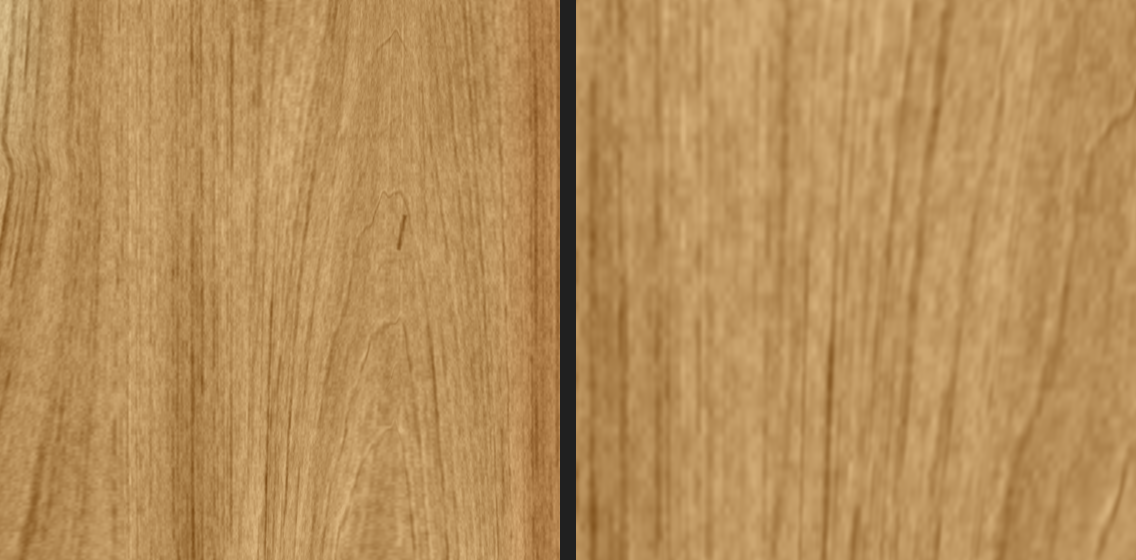
Left: the whole. Right: its middle third, enlarged.
Write a Shadertoy shader that draws this texture.

```glsl
const vec3 DARK_WOOD = vec3(0.62, 0.45, 0.24);
const vec3 LIGHT_WOOD = vec3(0.80, 0.65, 0.44);
const vec3 PALE_WOOD = vec3(0.76, 0.67, 0.49);
const vec3 RED_TINT = vec3(0.98, 0.92, 0.88);
const float ARCH_CENTER = 0.71;

float hash(vec2 p) {
    vec3 q = fract(p.xyx * vec3(0.1031, 0.1030, 0.0973));
    q += dot(q, q.yzx + 33.33);
    return fract((q.x + q.y) * q.z);
}

float noise(vec2 p) {
    vec2 i = floor(p), f = fract(p);
    f = f * f * (3.0 - 2.0 * f);
    float low = mix(hash(i), hash(i + vec2(1, 0)), f.x);
    float high = mix(hash(i + vec2(0, 1)), hash(i + vec2(1, 1)), f.x);
    return mix(low, high, f.y);
}

float signedNoise(vec2 p) {
    return noise(p) - 0.5;
}

float bump(float x, float center, float width) {
    float d = (x - center) / width;
    return exp(-d * d);
}

float stroke(float d, float width, float pixel) {
    return 1.0 - smoothstep(0.0, width + pixel, abs(d));
}

float segmentDistance(vec2 p, vec2 a, vec2 b) {
    vec2 ab = b - a;
    return length(p - a - ab * clamp(dot(p - a, ab) / dot(ab, ab), 0.0, 1.0));
}

// Coordinate across the grain: leaning at the left, parted around the arches
float grainCoord(vec2 p) {
    float left = clamp(1.0 - p.x / 0.22, 0.0, 1.0);
    float kink = 0.022 * smoothstep(0.68, 0.76, p.y);
    float lean = 0.13 * pow(1.0 - clamp(p.y, 0.0, 1.0), 1.3) + kink;
    float part = 0.07 * bump(p.x, 0.82, 0.09) - 0.13 * bump(p.x, 0.59, 0.10);
    float wobble = 0.006 * signedNoise(p * vec2(5.0, 4.0));
    return p.x + left * lean + part * (p.y - 0.5) + wobble;
}

// Broken lines that run along the grain
float grainLines(float u, float y, float count, float width, float breaks, float pixel) {
    float cell = floor(u * count), sum = 0.0;
    for (int k = -1; k <= 1; k++) {
        float id = cell + float(k);
        float center = (id + hash(vec2(id, count))) / count;
        float strength = hash(vec2(id + 31.0, count));
        float ink = smoothstep(0.2, 0.75, noise(vec2(id * 7.0 + count, y * breaks)));
        sum += strength * strength * ink * stroke(u - center, width, pixel);
    }
    return sum;
}

// Nested arches: dark line minus its pale rim
float archLines(vec2 p, float pixel) {
    float dx = p.x - ARCH_CENTER, sum = 0.0;
    float jag = 0.05 * signedNoise(p * vec2(38.0, 9.0)) + 0.022 * signedNoise(p * vec2(95.0, 40.0));
    for (int k = 0; k < 11; k++) {
        float i = float(k) * 0.5;
        float apex = 0.25 + 0.14 * i + 0.03 * i * i;
        float halfWidth = dx < 0.0 ? 0.22 : mix(0.06, 0.14, min(i / 3.0, 1.0));
        float slope = 2.0 * dx / (halfWidth * halfWidth);
        float level = p.y + 0.5 * slope * dx + jag - apex;
        float d = level / length(vec2(slope, 1.0));
        float weight = (k % 2 == 0 ? 1.0 : 0.4) * (1.0 - 0.1 * i);
        float ink = 0.35 + 0.65 * smoothstep(0.25, 0.7, noise(vec2(i * 18.0, p.y * 28.0)));
        float rim = stroke(d - 0.005, 0.005, pixel);
        sum += weight * (ink * stroke(d, 0.0045, pixel) - 0.55 * rim);
    }
    return sum;
}

void mainImage(out vec4 fragColor, in vec2 fragCoord) {
    vec2 p = fragCoord / iResolution.y;
    float pixel = 1.0 / iResolution.y;
    float u = grainCoord(p);
    float inside = bump(p.x, 0.70, 0.13);
    float left = 1.0 - smoothstep(0.12, 0.24, p.x);

    // Broad streaks, mottling and fine fibres
    float tone = 0.66;
    tone += 0.48 * (1.0 - 0.5 * inside) * signedNoise(vec2(u * 24.0, p.y * 0.9));
    tone += 0.30 * signedNoise(vec2(u * 75.0 + 9.0, p.y * 2.0));
    tone += 0.24 * signedNoise(p * 6.0 + 3.0);
    tone += 0.38 * signedNoise(vec2(u * 210.0, p.y * 70.0));
    tone += 0.32 * signedNoise(vec2(u * 300.0, p.y * 190.0) + 17.0);
    tone += 0.14 * bump(p.x, 0.49, 0.05) - 0.20 * bump(p.x, 0.32, 0.05);

    // Long lines, short pores and pale flecks
    float calm = 1.0 - 0.85 * inside;
    tone -= 0.75 * calm * grainLines(u, p.y, 34.0, 0.0038, 9.0, pixel);
    tone -= 0.50 * calm * grainLines(u, p.y, 71.0, 0.0028, 45.0, pixel);
    tone -= 0.40 * grainLines(u + 0.3, p.y, 120.0, 0.0022, 32.0, pixel) * (1.0 - 0.5 * inside);
    tone += 0.35 * grainLines(u + 0.7, p.y, 90.0, 0.0025, 55.0, pixel);
    tone -= 0.85 * left * grainLines(u, p.y, 27.0, 0.0065, 3.0, pixel);

    // Arched figure and its small slit
    tone -= 0.50 * archLines(p, pixel);
    float slit = segmentDistance(p, vec2(0.712, 0.557), vec2(0.723, 0.613));
    tone -= 1.1 * stroke(slit, 0.005, pixel);

    vec3 color = mix(DARK_WOOD, LIGHT_WOOD, clamp(tone, -1.0, 1.25));
    float pale = (1.0 - smoothstep(0.0, 0.16, p.x)) * smoothstep(0.5, 1.0, p.y);
    color += 0.5 * pale * (PALE_WOOD - vec3(0.72, 0.55, 0.34));
    color *= mix(vec3(1.0), RED_TINT, smoothstep(0.86, 0.97, p.x));
    fragColor = vec4(color, 1.0);
}
```
